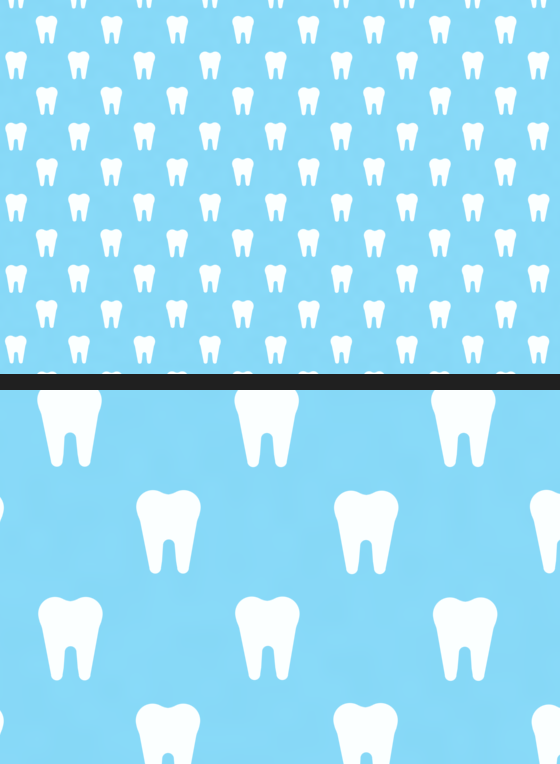
Top: the whole. Bottom: its middle third, enlarged.
A Shadertoy shader for this pattern:

```glsl
// White molars in staggered rows on a flat sky-blue ground.
// Each pixel finds its nearest lattice slot, then evaluates one mirrored
// tooth distance function with a slight per-slot lean and offset.

const vec2 SHEET = vec2(1.5, 1.0);             // sheet size, in heights
const vec2 SPACING = vec2(0.176, 0.09502);     // column and row pitch
const vec2 FIRST_SLOT = vec2(0.1225, -0.0303); // lowest left tooth centre
const float TOOTH_SIZE = 0.0371;               // half height of a tooth
const vec3 SKY = vec3(0.53, 0.85, 0.97);
const vec3 ENAMEL = vec3(0.985, 1.0, 1.0);

float hash(vec2 p) {
    vec3 q = fract(vec3(p.xyx) * 0.1031);
    q += dot(q, q.yzx + 33.33);
    return fract((q.x + q.y) * q.z);
}

float valueNoise(vec2 p) {
    vec2 i = floor(p), f = fract(p);
    f = f * f * (3.0 - 2.0 * f);
    return mix(mix(hash(i), hash(i + vec2(1, 0)), f.x),
               mix(hash(i + vec2(0, 1)), hash(i + vec2(1, 1)), f.x), f.y);
}

float smoothMin(float a, float b, float k) {
    float h = max(k - abs(a - b), 0.0) / k;
    return min(a, b) - 0.25 * k * h * h;
}

// Capsule whose radius runs from ra at a to rb at b
float taperedCapsule(vec2 p, vec2 a, vec2 b, float ra, float rb) {
    vec2 ab = b - a;
    float t = clamp(dot(p - a, ab) / dot(ab, ab), 0.0, 1.0);
    return length(p - a - ab * t) - mix(ra, rb, t);
}

// Tooth about two units tall, centred on the origin
float tooth(vec2 p) {
    p.x = abs(p.x);
    float lobe = length(p - vec2(0.37, 0.6)) - 0.405;
    float root = taperedCapsule(p, vec2(0.35, 0.4), vec2(0.335, -0.86), 0.36, 0.14);
    float body = taperedCapsule(p, vec2(0.0, 0.5), vec2(0.0, 0.15), 0.4, 0.4);
    float notch = taperedCapsule(p, vec2(0.0, -0.32), vec2(0.0, -1.1), 0.14, 0.2);
    float d = smoothMin(smoothMin(lobe, root, 0.08), body, 0.1);
    return max(d, -notch);
}

// Centre of the slot nearest to p; odd rows shift back half a column
vec2 slotCentre(vec2 p, out vec2 slot) {
    slot.y = round((p.y - FIRST_SLOT.y) / SPACING.y);
    float shift = -0.5 * mod(slot.y, 2.0);
    slot.x = round((p.x - FIRST_SLOT.x) / SPACING.x - shift);
    vec2 centre = FIRST_SLOT + SPACING * (slot + vec2(shift, 0.0));
    // The leftmost teeth sit slightly inward
    centre.x += 0.08 * SPACING.x * exp(-2.4 * max(centre.x / SPACING.x, 0.0));
    return centre;
}

void mainImage(out vec4 fragColor, in vec2 fragCoord) {
    vec2 p = fragCoord / iResolution.xy * SHEET;

    // Local tooth coordinates with small variation
    vec2 slot;
    vec2 centre = slotCentre(p, slot);
    vec2 vary = vec2(hash(slot + 7.0), hash(slot + 41.0)) - 0.5;
    vec2 q = (p - centre) / TOOTH_SIZE - 0.04 * vary;
    q.x += 0.05 * vary.y * q.y;

    // Soft edge and faint mottling of the ground
    float edge = 0.9 / (iResolution.y * TOOTH_SIZE);
    float cover = 1.0 - smoothstep(-edge, edge, tooth(q));
    vec3 ground = SKY + 0.01 * (valueNoise(p * 45.0) - 0.5);
    fragColor = vec4(mix(ground, ENAMEL, cover), 1.0);
}
```
